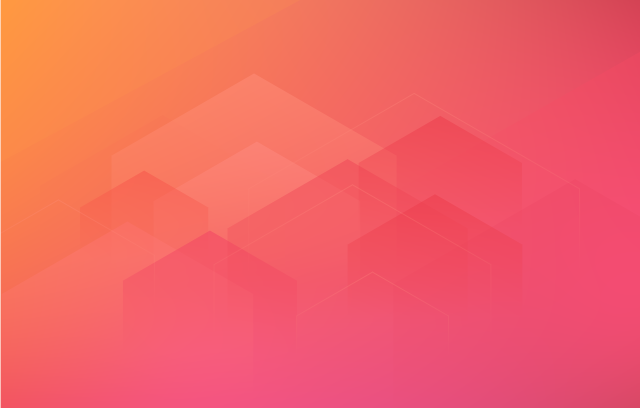
Write a WebGL 1 fragment shader that draws this background.

```glsl
precision highp float;
// Warm orange-to-pink gradient with fading translucent hexagon tops and thin outlines.

uniform vec2 u_resolution;

const float ASPECT = 1.567;   // design width in units of its height
const float SLOPE = 0.57735;  // roof pitch of a regular hexagon

// Quadratic blend through three colours at t = 0, 0.5 and 1
vec3 blend3(vec3 a, vec3 b, vec3 c, float t) {
  return a * 2.0 * (t - 0.5) * (t - 1.0)
       + b * 4.0 * t * (1.0 - t)
       + c * 2.0 * t * (t - 0.5);
}

vec3 backdrop(vec2 uv) {
  vec3 bottom = blend3(vec3(0.95, 0.33, 0.38), vec3(0.93, 0.32, 0.51), vec3(0.83, 0.28, 0.39), uv.x);
  vec3 middle = blend3(vec3(0.98, 0.50, 0.30), vec3(0.96, 0.39, 0.40), vec3(0.945, 0.30, 0.43), uv.x);
  vec3 top = blend3(vec3(1.0, 0.60, 0.25), vec3(0.945, 0.46, 0.37), vec3(0.83, 0.26, 0.33), uv.x);
  return blend3(bottom, middle, top, uv.y);
}

// Soft round glow, 1 at its centre
float glow(vec2 p, vec2 centre, float radius) {
  vec2 q = (p - centre) / radius;
  return exp(-dot(q, q));
}

// Antialiased coverage of the negative side of a distance
float cover(float d, float px) {
  return 1.0 - smoothstep(-0.6 * px, 0.6 * px, d);
}

// Distance to a hexagon top, open downward; q is relative to the apex
float roofDistance(vec2 q, float halfWidth) {
  float x = abs(q.x);
  return max(x - halfWidth, (q.y + SLOPE * x) * 0.866);
}

// Opacity falling from the apex to nothing at the given depth
float fadeDown(float y, float depth) {
  return clamp(1.0 + y / depth, 0.0, 1.0);
}

vec3 panel(vec3 base, vec2 p, vec2 apex, float halfWidth, vec3 tint, float alpha, float px) {
  vec2 q = p - apex;
  float mask = cover(roofDistance(q, halfWidth), px);
  return mix(base, tint, alpha * mask * fadeDown(q.y, 1.4 * halfWidth));
}

vec3 outline(vec3 base, vec2 p, vec2 apex, float halfWidth, float px) {
  vec2 q = p - apex;
  float line = cover(abs(roofDistance(q, halfWidth)) - 0.0012, px);
  return mix(base, vec3(1.0, 0.56, 0.50), 0.28 * line * fadeDown(q.y, 1.1 * halfWidth));
}

void main() {
  vec2 uv = gl_FragCoord.xy / u_resolution;
  vec2 p = uv * vec2(ASPECT, 1.0);
  float px = 1.0 / u_resolution.y;

  // Gradient and pink glows
  vec3 color = backdrop(uv);
  color = mix(color, vec3(0.98, 0.34, 0.53), 0.4 * glow(p, vec2(0.50, 0.11), 0.20));
  color = mix(color, vec3(0.98, 0.31, 0.48), 0.6 * glow(p, vec2(1.56, 0.31), 0.22));

  // Broad diagonal bands
  float upper = 0.602 + 0.5415 * p.x - p.y;
  color = mix(color, vec3(1.0, 0.62, 0.28), 0.14 * cover(upper, px) * exp(4.0 * min(upper, 0.0)));
  float lower = p.y - 0.873 - 0.57 * (p.x - ASPECT);
  float lowerFade = smoothstep(0.85, 1.5, p.x) * exp(5.0 * min(lower, 0.0));
  color = mix(color, vec3(0.97, 0.29, 0.39), 0.35 * cover(lower, px) * lowerFade);

  // Faint large panels
  color = panel(color, p, vec2(0.398, 0.718), 0.300, vec3(0.97, 0.43, 0.33), 0.22, px);
  color = panel(color, p, vec2(1.408, 0.561), 0.445, vec3(0.92, 0.26, 0.38), 0.28, px);

  // Light panels
  vec3 peach = vec3(1.0, 0.56, 0.48);
  vec3 coral = vec3(1.0, 0.56, 0.53);
  color = panel(color, p, vec2(0.622, 0.820), 0.349, peach, 0.50, px);
  color = panel(color, p, vec2(0.629, 0.653), 0.253, coral, 0.42, px);
  color = panel(color, p, vec2(0.312, 0.457), 0.308, vec3(1.0, 0.49, 0.49), 0.40, px);

  // Deep red panels
  vec3 crimson = vec3(0.93, 0.24, 0.30);
  color = panel(color, p, vec2(0.353, 0.582), 0.157, vec3(0.97, 0.33, 0.29), 0.55, px);
  color = panel(color, p, vec2(0.514, 0.435), 0.213, vec3(0.95, 0.27, 0.39), 0.58, px);
  color = panel(color, p, vec2(0.851, 0.610), 0.294, vec3(0.94, 0.28, 0.34), 0.55, px);
  color = panel(color, p, vec2(1.078, 0.716), 0.200, crimson, 0.58, px);
  color = panel(color, p, vec2(1.065, 0.524), 0.214, crimson, 0.58, px);

  // Thin outlines
  color = outline(color, p, vec2(1.014, 0.771), 0.405, px);
  color = outline(color, p, vec2(0.143, 0.510), 0.235, px);
  color = outline(color, p, vec2(0.863, 0.547), 0.339, px);
  color = outline(color, p, vec2(0.912, 0.333), 0.186, px);

  // Pale hairline along the left side
  color = mix(color, vec3(1.0, 0.93, 0.90), 0.8 * cover(p.x - 0.002, px));

  gl_FragColor = vec4(color, 1.0);
}
```
